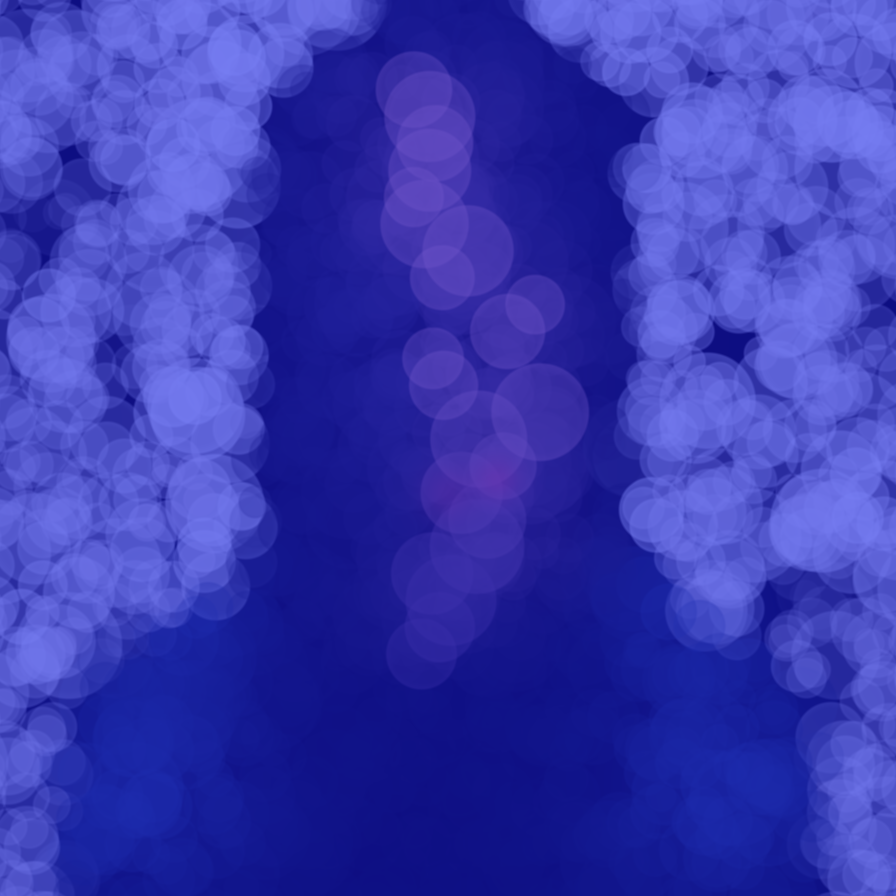
Write a Shadertoy shader that draws this background.

```glsl
// Translucent bokeh discs on navy: periwinkle banks left and right, a violet
// column in the middle and a dim blue valley below. Hashed grids scatter the
// discs; smooth fields sampled at each disc centre set its tint and opacity.

vec3 hash3(vec3 p) {
    p = fract(p * vec3(0.1031, 0.1030, 0.0973));
    p += dot(p, p.yxz + 33.33);
    return fract((p.xxy + p.yxx) * p.zyx);
}

float glow(vec2 p, vec2 centre, float radius) {
    vec2 d = (p - centre) / radius;
    return exp(-dot(d, d));
}

// Filled disc with a faintly stronger rim
float disc(vec2 p, vec2 centre, float radius) {
    float d = length(p - centre);
    float soft = max(0.0018, 1.0 / iResolution.y);
    float fill = 1.0 - smoothstep(radius - soft, radius + soft, d);
    return fill * (0.88 + 0.2 * smoothstep(0.8 * radius, radius, d));
}

// 1 inside the side banks, 0 in the valley that widens downward
float bankMask(vec2 p) {
    float halfWidth = 0.215 + 0.21 * (1.0 - smoothstep(0.2, 0.39, p.y))
                    - 0.13 * smoothstep(0.86, 1.0, p.y);
    return smoothstep(-0.012, 0.012, abs(p.x - 0.495) - halfWidth);
}

// Dense clumps and dark hollows within the banks
float bankDensity(vec2 p) {
    float clumps = glow(p, vec2(0.22, 0.84), 0.09) + glow(p, vec2(0.25, 0.96), 0.10)
                 + glow(p, vec2(0.05, 0.66), 0.05) + glow(p, vec2(0.22, 0.57), 0.08)
                 + glow(p, vec2(0.24, 0.41), 0.08) + glow(p, vec2(0.05, 0.32), 0.06)
                 + glow(p, vec2(0.71, 0.95), 0.08) + glow(p, vec2(0.72, 0.82), 0.07)
                 + glow(p, vec2(0.94, 0.90), 0.10) + glow(p, vec2(0.80, 0.60), 0.08)
                 + glow(p, vec2(0.73, 0.43), 0.06) + glow(p, vec2(0.94, 0.43), 0.07);
    float hollows = glow(p, vec2(0.04, 0.74), 0.05) + glow(p, vec2(0.14, 0.62), 0.04)
                  + glow(p, vec2(0.15, 0.25), 0.07) + glow(p, vec2(0.91, 0.35), 0.05)
                  + glow(p, vec2(0.68, 0.57), 0.03);
    return clamp(0.72 + 0.55 * clumps - 0.7 * hollows, 0.05, 1.25);
}

// Horizontal centre of the violet column at height y
float columnAxis(float y) {
    return 0.48 + 0.075 * (1.0 - smoothstep(0.65, 0.78, y))
                - 0.065 * (1.0 - smoothstep(0.26, 0.40, y));
}

// Dim tint of the valley, with blue slopes and a violet haze
vec3 valleyTint(vec2 p) {
    vec2 mirrored = vec2(abs(p.x - 0.48), p.y);
    float slopes = glow(mirrored, vec2(0.33, 0.12), 0.14)
                 + glow(mirrored, vec2(0.29, 0.33), 0.08);
    float haze = glow(vec2(p.x, p.y * 0.5), vec2(0.46, 0.36), 0.19);
    float violet = glow(vec2(p.x, 0.5), vec2(columnAxis(p.y), 0.5), 0.10)
                 * smoothstep(0.22, 0.42, p.y) * (1.0 - smoothstep(0.85, 0.98, p.y));
    vec3 tint = vec3(0.055, 0.065, 0.52) + vec3(0.06, 0.11, 0.17) * slopes
              + vec3(0.075, 0.065, 0.10) * haze;
    return mix(tint, vec3(0.28, 0.21, 0.69), 0.6 * violet);
}

void mainImage(out vec4 fragColor, in vec2 fragCoord) {
    vec2 uv = fragCoord / iResolution.xy;
    vec3 color = mix(valleyTint(uv), vec3(0.05, 0.045, 0.50), 0.6);

    // Scattered discs, from large to small
    for (int layer = 0; layer < 9; layer++) {
        float cells = 8.0 + float(layer);
        vec2 home = floor(uv * cells);
        for (int k = 0; k < 9; k++) {
            vec2 cell = home + vec2(k % 3 - 1, k / 3 - 1);
            vec3 rnd = hash3(vec3(cell + 20.0, float(layer) * 7.0 + 3.0));
            vec2 centre = (cell + rnd.xy) / cells;
            float radius = mix(0.27, 0.48, rnd.z) / cells;
            float cover = disc(uv, centre, radius);
            if (cover > 0.0) {
                float bank = bankMask(centre);
                vec3 periwinkle = mix(vec3(0.42, 0.43, 0.89), vec3(0.47, 0.50, 0.96), rnd.z);
                vec3 tint = mix(valleyTint(centre), periwinkle, bank);
                float alpha = mix(0.30, 0.37 * bankDensity(centre), bank);
                color = mix(color, tint, alpha * cover);
            }
        }
    }

    // Violet discs winding down the column
    for (int i = 0; i < 22; i++) {
        float t = float(i) / 21.0;
        vec3 rnd = hash3(vec3(float(i) + 5.0, 11.0, 47.0));
        float y = mix(0.90, 0.27, t);
        float spread = 0.025 + 0.06 * smoothstep(0.76, 0.6, y) * smoothstep(0.25, 0.42, y);
        vec2 centre = vec2(columnAxis(y) + spread * (1.6 * rnd.x - 0.9), y);
        float radius = mix(0.032, 0.060, rnd.y);
        vec3 violet = mix(vec3(0.45, 0.34, 0.80), vec3(0.24, 0.19, 0.68), smoothstep(0.5, 0.95, t));
        color = mix(color, violet, 0.34 * disc(uv, centre, radius));
    }

    // Magenta warmth low in the column
    float warmth = glow(uv, vec2(0.555, 0.465), 0.025) + 0.7 * glow(uv, vec2(0.50, 0.45), 0.03);
    color = mix(color, vec3(0.42, 0.17, 0.66), 0.45 * min(warmth, 1.0));

    fragColor = vec4(color, 1.0);
}
```
